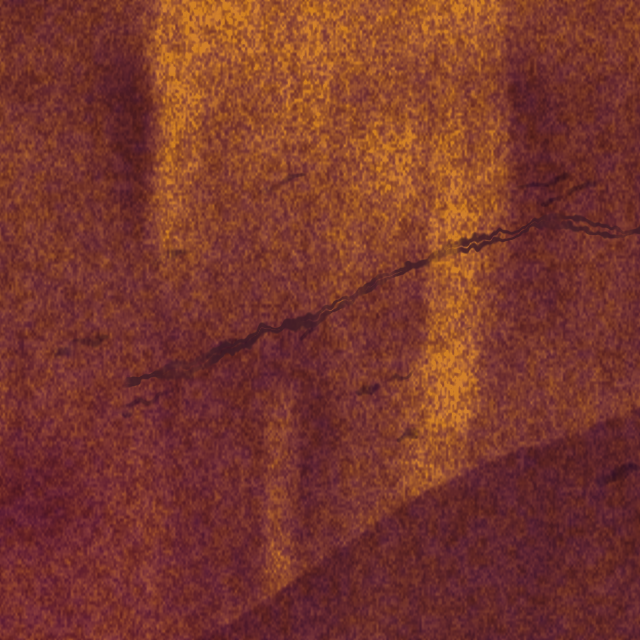
Give the GLSL for this texture, as a Shadertoy shader.

```glsl
#define GRAIN_SCALE vec2(195.0, 140.0)
#define GRAIN_AMOUNT 0.335
#define STREAK_AMOUNT 0.36
#define PATCH_AMOUNT 0.48
#define BASE_TONE 0.345
#define CRACK_WIDTH 0.0056
#define SCRATCH_COUNT 12
#define PLUM vec3(0.30, 0.105, 0.15)
#define MAROON vec3(0.395, 0.155, 0.17)
#define RUST vec3(0.50, 0.235, 0.19)
#define OCHRE vec3(0.63, 0.345, 0.19)
#define AMBER vec3(0.82, 0.50, 0.17)

float hash(vec2 p) {
    vec3 q = fract(vec3(p.xyx) * 0.1031);
    q += dot(q, q.yzx + 33.33);
    return fract((q.x + q.y) * q.z);
}

float noise(vec2 p) {
    vec2 cell = floor(p), f = fract(p);
    f = f * f * (3.0 - 2.0 * f);
    return mix(mix(hash(cell), hash(cell + vec2(1, 0)), f.x),
               mix(hash(cell + vec2(0, 1)), hash(cell + vec2(1, 1)), f.x), f.y);
}

float fbm(vec2 p) {
    float sum = 0.0, gain = 0.5;
    for (int i = 0; i < 4; i++) {
        sum += gain * noise(p);
        p = p * 2.03 + 17.1;
        gain *= 0.5;
    }
    return sum / 0.9375;
}

// Soft-edged box, used for the bands of stain
float band(vec2 p, vec2 center, vec2 halfSize, vec2 blur) {
    vec2 d = abs(p - center) - halfSize;
    vec2 inside = 1.0 - smoothstep(-blur, blur, d);
    return inside.x * inside.y;
}

float segmentDistance(vec2 p, vec2 a, vec2 b) {
    vec2 ab = b - a;
    return length(p - a - ab * clamp(dot(p - a, ab) / dot(ab, ab), 0.0, 1.0));
}

// Broad light and dark areas, before the grain
float stainTone(vec2 p) {
    vec2 w = p + vec2(0.024, 0.10) * (vec2(fbm(p * 13.0), fbm(p * 9.0 + 40.0)) - 0.5);
    float panel = smoothstep(0.225, 0.255, w.x) * (1.0 - smoothstep(0.77, 0.81, w.x))
                * smoothstep(0.43, 0.82, w.y);
    float runs = noise(vec2(w.x * 34.0, p.y * 2.6)) * 0.6
               + noise(vec2(w.x * 85.0 + 9.0, p.y * 5.0)) * 0.4 - 0.5;
    float tone = BASE_TONE + 0.31 * panel;
    tone += runs * STREAK_AMOUNT * (0.45 + 0.5 * panel);
    tone += PATCH_AMOUNT * (fbm(p * vec2(7.0, 6.0) + 3.7) - 0.5);
    tone += 0.12 * smoothstep(0.82, 1.0, p.y) * smoothstep(0.08, 0.26, p.x);
    // Bright runs
    tone += 0.34 * band(w, vec2(0.71, 0.52), vec2(0.042, 0.17), vec2(0.018, 0.07));
    tone += 0.27 * band(w, vec2(0.68, 0.32), vec2(0.05, 0.08), vec2(0.025, 0.06));
    tone += 0.26 * band(w, vec2(0.435, 0.24), vec2(0.022, 0.15), vec2(0.016, 0.07));
    tone += 0.15 * band(w, vec2(0.268, 0.74), vec2(0.016, 0.17), vec2(0.013, 0.06));
    // Dark blocks
    tone -= 0.17 * band(w, vec2(0.21, 0.76), vec2(0.028, 0.09), vec2(0.018, 0.06));
    tone -= 0.17 * band(w, vec2(0.84, 0.70), vec2(0.04, 0.16), vec2(0.022, 0.10));
    tone -= 0.12 * band(w, vec2(0.51, 0.33), vec2(0.045, 0.06), vec2(0.025, 0.05));
    tone -= 0.15 * band(w, vec2(0.85, 0.13), vec2(0.025, 0.20), vec2(0.02, 0.06));
    return tone;
}

// Long rising crack: two ragged strands that part and rejoin
float crackMask(vec2 p) {
    float s = (p.x - 0.2) / 0.8;
    float line = 0.395 + 0.255 * smoothstep(-0.1, 0.9, s)
               - 0.016 * smoothstep(0.85, 1.0, s)
               + 0.036 * (fbm(vec2(p.x * 24.0, 2.0)) - 0.5)
               + 0.008 * (noise(p * 110.0) - 0.5);
    float split = 0.009 * (noise(vec2(p.x * 18.0, 15.0)) - 0.2);
    float width = CRACK_WIDTH * (0.35 + 0.9 * noise(vec2(p.x * 30.0, 8.0)));
    float d = min(abs(p.y - line - split), abs(p.y - line + split)) * 0.92;
    float strength = 0.5 + 0.5 * smoothstep(0.15, 0.55, noise(vec2(p.x * 38.0, 5.0)));
    return (1.0 - smoothstep(width * 0.4, width * 1.5, d))
         * strength * smoothstep(-0.015, 0.01, s);
}

// Scattered short scratches, roughly parallel to the crack
float scratchMask(vec2 p) {
    float mask = 0.0;
    vec2 w = p + 0.016 * (vec2(noise(p * 60.0), noise(p * 60.0 + 31.0)) - 0.5);
    for (int i = 0; i < SCRATCH_COUNT; i++) {
        float id = float(i) + 1.0;
        vec2 start = vec2(fract(id * 0.618), 0.25 + 0.6 * hash(vec2(id, 11.0)));
        float size = mix(0.03, 0.11, hash(vec2(id, 19.0)));
        float d = segmentDistance(w, start, start + size * vec2(0.92, 0.36));
        float width = mix(0.004, 0.013, hash(vec2(id, 27.0)));
        mask = max(mask, 1.0 - smoothstep(width * 0.2, width, d));
    }
    return mask * smoothstep(0.1, 0.55, noise(p * 50.0));
}

vec3 rustRamp(float t) {
    t = clamp(t, 0.0, 1.0) * 4.0;
    vec3 color = mix(PLUM, MAROON, clamp(t, 0.0, 1.0));
    color = mix(color, RUST, clamp(t - 1.0, 0.0, 1.0));
    color = mix(color, OCHRE, clamp(t - 2.0, 0.0, 1.0));
    return mix(color, AMBER, clamp(t - 3.0, 0.0, 1.0));
}

void mainImage(out vec4 fragColor, in vec2 fragCoord) {
    vec2 p = fragCoord / iResolution.xy;
    float tone = stainTone(p);

    // Shaded lower corner, darkest along its rim
    float edge = 0.53 * (p.x - 0.27) + 0.022 * sin((p.x - 0.5) * 9.0)
               + 0.012 * (fbm(p * 18.0) - 0.5);
    float depth = edge - p.y;
    float shade = smoothstep(-0.005, 0.008, depth);
    float lit = tone + 0.09 * exp(-abs(depth) * 14.0);
    tone = mix(lit, tone * 0.6 + 0.03, shade);
    tone -= 0.08 * shade * exp(-max(depth, 0.0) * 16.0);

    // Fine grain, stronger in the bright stain
    float grain = noise(p * GRAIN_SCALE) + noise(p * GRAIN_SCALE * 1.6 + 57.0) - 1.0;
    tone += grain * GRAIN_AMOUNT * (0.7 + 0.6 * clamp(tone, 0.0, 1.0));

    // Hue drift: crimson at lower left, uneven violet and gold
    vec3 color = rustRamp(tone);
    float crimson = (1.0 - smoothstep(0.1, 0.6, p.x)) * (1.0 - smoothstep(0.15, 0.6, p.y));
    color += vec3(0.01, -0.022, 0.005) * crimson;
    color.b += 0.08 * (noise(p * 65.0 + 13.0) - 0.5) - 0.015 * smoothstep(0.4, 0.9, p.y);

    color = mix(color, color * vec3(0.70, 0.66, 0.86), scratchMask(p));
    color = mix(color, vec3(0.25, 0.11, 0.15), 0.85 * crackMask(p));
    fragColor = vec4(clamp(color, 0.0, 1.0), 1.0);
}
```
